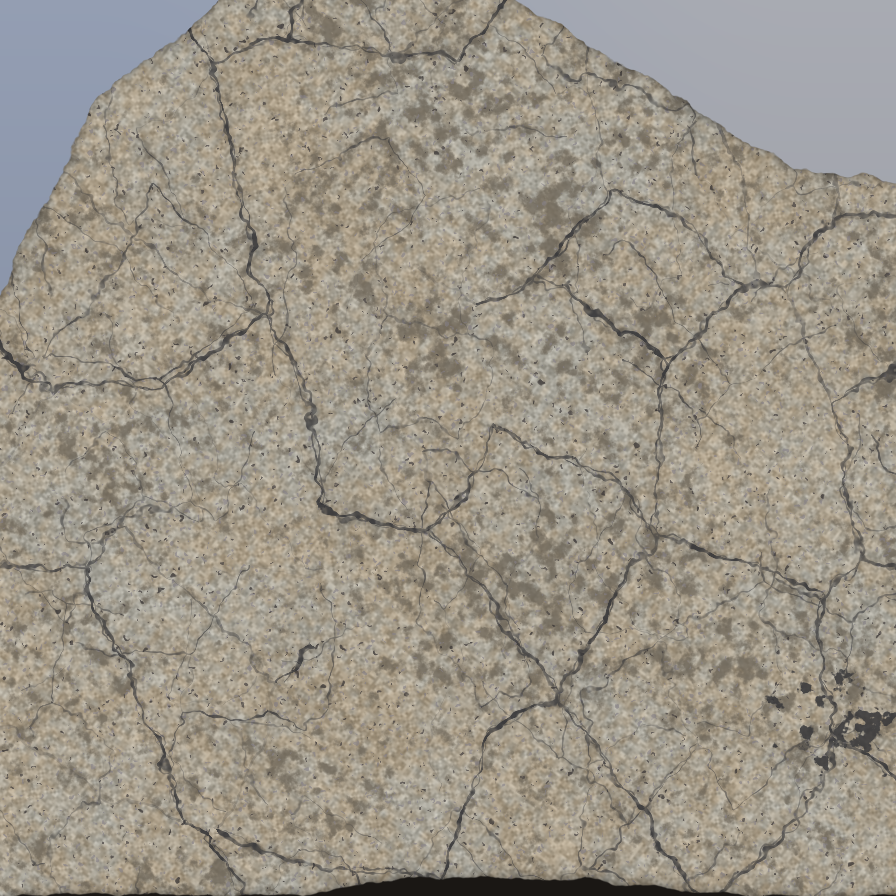
Give the GLSL for this texture, as a WebGL 1 fragment shader.

```glsl
precision highp float;
uniform vec2 u_resolution;

#define PALE_STONE vec3(0.660, 0.650, 0.610)
#define OCHRE_STONE vec3(0.670, 0.617, 0.530)
#define CRACK_COLOR vec3(0.21, 0.21, 0.22)
#define SPECK_COLOR vec3(0.27, 0.25, 0.25)
#define LILAC_GRAIN vec3(0.52, 0.50, 0.53)
#define SMUDGE_COLOR vec3(0.42, 0.39, 0.34)
#define SHADOW_COLOR vec3(0.10, 0.09, 0.08)
#define BACKDROP_LEFT vec3(0.57, 0.61, 0.69)
#define BACKDROP_RIGHT vec3(0.65, 0.66, 0.69)
#define GRAIN_CONTRAST 0.26
#define CRACK_SCALE 4.6
#define CRACK_WIDTH 0.0017

float hash(vec2 p) {
  vec3 q = fract(p.xyx * 0.1031);
  q += dot(q, q.yzx + 33.33);
  return fract((q.x + q.y) * q.z);
}
vec2 hash2(vec2 p) { return vec2(hash(p), hash(p + 71.7)); }

float noise(vec2 p) {
  vec2 i = floor(p), f = fract(p);
  f = f * f * (3.0 - 2.0 * f);
  return mix(mix(hash(i), hash(i + vec2(1, 0)), f.x),
             mix(hash(i + vec2(0, 1)), hash(i + vec2(1, 1)), f.x), f.y);
}
vec2 wobble(vec2 p) { return vec2(noise(p), noise(p + 37.3)) - 0.5; }

float fbm(vec2 p) {
  float sum = 0.0, gain = 0.533;
  for (int i = 0; i < 4; i++) {
    sum += gain * noise(p);
    p = mat2(1.68, 1.26, -1.26, 1.68) * p + 13.7;
    gain *= 0.5;
  }
  return sum;
}

// Voronoi borders: x is the border distance, y a random value per border.
vec2 cellBorder(vec2 p) {
  vec2 home = floor(p), nearCell = home, nearOffset = vec2(9.0);
  for (int k = 0; k < 9; k++) {
    vec2 cell = home + vec2(mod(float(k), 3.0), floor(float(k) / 3.0)) - 1.0;
    vec2 offset = cell + hash2(cell) - p;
    if (dot(offset, offset) < dot(nearOffset, nearOffset)) {
      nearOffset = offset;
      nearCell = cell;
    }
  }
  vec2 border = vec2(9.0, 0.0);
  for (int k = 0; k < 25; k++) {
    vec2 cell = nearCell + vec2(mod(float(k), 5.0), floor(float(k) / 5.0)) - 2.0;
    vec2 offset = cell + hash2(cell) - p, gap = offset - nearOffset;
    if (dot(gap, gap) > 0.0001) {
      float d = dot(0.5 * (offset + nearOffset), normalize(gap));
      if (d < border.x) border = vec2(d, hash(cell + nearCell + 5.5));
    }
  }
  return border;
}

// Ragged crack network with a grainy stain; some borders are dropped.
float cracks(vec2 uv, float scale, float width, float dropped, float strand) {
  vec2 p = uv + 0.06 * wobble(uv * 6.0 + scale) + 0.016 * wobble(uv * 25.0 + scale)
         + 0.011 * wobble(uv * 62.0 + strand) + 0.004 * wobble(uv * 170.0 + strand);
  vec2 border = cellBorder(mat2(1.1, -0.25, 0.3, 0.85) * p * scale + scale * 3.0);
  float d = border.x / scale, wear = noise(uv * 17.0 + scale + strand);
  float crumble = noise(uv * 190.0 + strand);
  float w = width * (0.25 + 0.9 * wear + 0.7 * crumble);
  float soft = max(0.0008, 0.5 / u_resolution.y);
  float line = (1.0 - smoothstep(w - soft, w + soft, d)) * (0.5 + 0.6 * crumble);
  float stain = 0.45 * wear * crumble * exp(-d / 0.006);
  return smoothstep(dropped, dropped + 0.3, border.y) * (0.5 + 0.6 * wear) * max(line, stain);
}

// Scattered mineral flecks, one candidate per grid cell.
float flecks(vec2 uv, float scale, float share) {
  vec2 p = uv * scale + 0.8 * wobble(uv * scale * 1.7), cell = floor(p);
  vec2 offset = fract(p) - 0.35 - 0.3 * hash2(cell + 3.1);
  float radius = mix(0.10, 0.30, hash(cell + 9.4));
  float soft = max(0.1, scale / u_resolution.y * 0.5);
  return (1.0 - smoothstep(radius - soft, radius + soft, length(offset))) * step(hash(cell + 21.0), share);
}

// Distance inside the broken top and sides of the slab.
float slabInside(vec2 uv) {
  float left = min((0.674 + 1.96 * uv.x - uv.y) / 2.2, (0.803 + 0.786 * uv.x - uv.y) / 1.27);
  float right = max((1.344 - 0.6 * uv.x - uv.y) / 1.17, 0.938 - 0.14 * uv.x - uv.y);
  return min(left, right) + 0.018 * (fbm(uv * 32.0) - 0.5);
}

vec3 stoneColor(vec2 uv) {
  vec2 turned = mat2(0.8, 0.6, -0.6, 0.8) * uv;
  float tint = 0.5 + 1.3 * (fbm(uv * 10.0) - 0.5) + 1.0 * (noise(turned * 115.0) - 0.5);
  vec3 color = mix(PALE_STONE, OCHRE_STONE, clamp(tint, 0.0, 1.0));
  float grain = 0.7 * noise(turned * 340.0) + 0.4 * noise(turned.yx * 170.0 + 8.0) - 0.55;
  color += GRAIN_CONTRAST * grain + 0.05 * (fbm(uv * 18.0 + 40.0) - 0.5);
  float smudge = smoothstep(0.54, 0.80, fbm(turned * 75.0 + 3.0) + 0.25 * (noise(uv * 8.0 + 60.0) - 0.5));
  color = mix(color, SMUDGE_COLOR, 0.75 * smudge);
  color = mix(color, LILAC_GRAIN, 0.6 * flecks(turned + 0.3, 150.0, 0.20));
  color = mix(color, SPECK_COLOR, 0.7 * flecks(turned + 2.0, 185.0, 0.06));
  color = mix(color, SPECK_COLOR * 0.8, 0.75 * flecks(turned + 4.0, 125.0, 0.02));

  // Braided main cracks, then two sizes of hairline.
  float crack = max(cracks(uv, CRACK_SCALE, CRACK_WIDTH, 0.12, 0.0),
                    0.75 * cracks(uv, CRACK_SCALE, CRACK_WIDTH * 0.6, 0.2, 19.0));
  crack = max(crack, 0.75 * cracks(uv, CRACK_SCALE * 1.5, CRACK_WIDTH * 0.55, 0.35, 5.0));
  crack = max(crack, 0.55 * cracks(uv, CRACK_SCALE * 2.4, CRACK_WIDTH * 0.5, 0.5, 11.0));

  // Dark pitted cluster near the lower right.
  float reach = length((uv - vec2(0.925, 0.195)) * vec2(1.0, 1.2));
  float pits = smoothstep(0.60, 0.68, fbm(uv * 60.0) + 0.10 - 3.0 * max(reach - 0.01, 0.0));
  return mix(color, CRACK_COLOR, clamp(max(crack, 0.85 * pits), 0.0, 0.9));
}

void main() {
  vec2 uv = gl_FragCoord.xy / u_resolution;
  float pixel = 1.0 / u_resolution.y, inside = slabInside(uv);
  vec3 backdrop = mix(BACKDROP_LEFT, BACKDROP_RIGHT, smoothstep(0.1, 0.9, uv.x)) + 0.1 * (uv.y - 0.9);
  // Worn rim, then the shadow under the lower edge.
  vec3 stone = stoneColor(uv) * (1.0 - 0.28 * exp(-max(inside, 0.0) / 0.004));
  vec3 color = mix(backdrop, stone, smoothstep(-pixel, pixel, inside));
  float hollow = smoothstep(0.27, 0.5, uv.x) * (1.0 - smoothstep(0.62, 0.85, uv.x));
  float above = uv.y - 0.019 * hollow - 0.014 * (fbm(uv.xx * vec2(26.0, 9.0)) - 0.5);
  color *= 1.0 - 0.3 * exp(-max(above, 0.0) / 0.005);
  gl_FragColor = vec4(mix(SHADOW_COLOR, color, smoothstep(-pixel, pixel, above)), 1.0);
}
```
